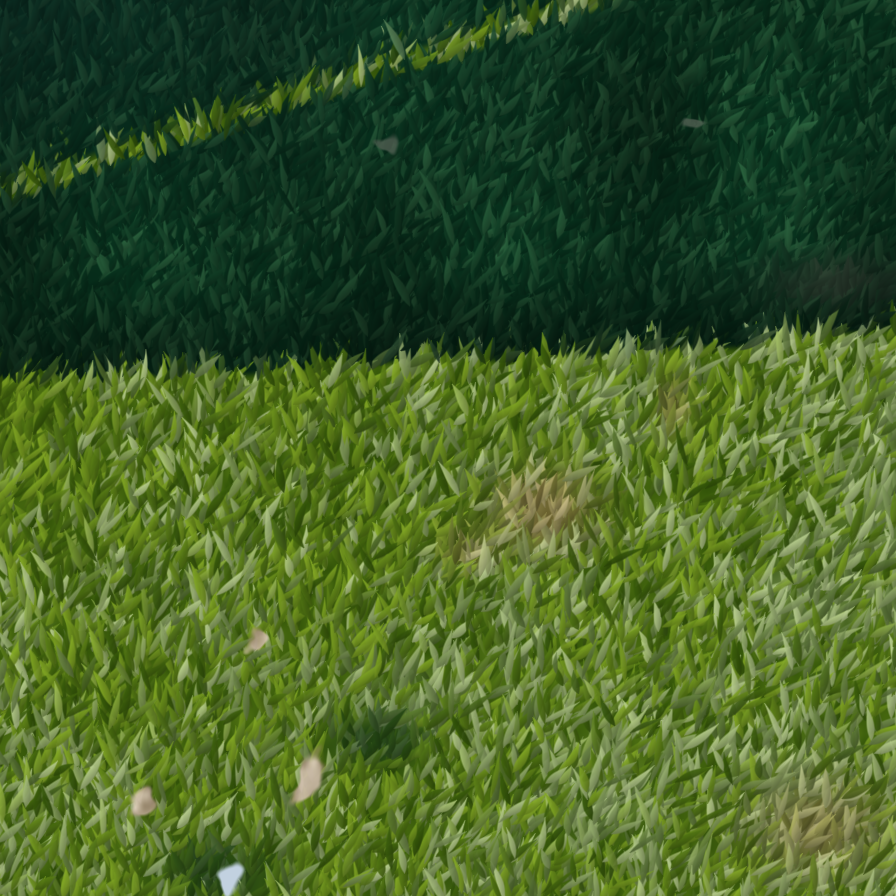
A three.js fragment shader for this texture:

```glsl
varying vec2 vUv;

vec3 hash3(vec3 p) {
  p = fract(p * vec3(0.1031, 0.1030, 0.0973));
  p += dot(p, p.yxz + 33.33);
  return fract((p.xxy + p.yxx) * p.zyx);
}

float noise(vec2 p) {
  vec2 i = floor(p), f = fract(p);
  f = f * f * (3.0 - 2.0 * f);
  float low = mix(hash3(vec3(i, 7.0)).x, hash3(vec3(i + vec2(1, 0), 7.0)).x, f.x);
  float high = mix(hash3(vec3(i + vec2(0, 1), 7.0)).x, hash3(vec3(i + 1.0, 7.0)).x, f.x);
  return mix(low, high, f.y);
}

// 1 in the near lawn and along the slanted strip, 0 in the shade
float sunlight(vec2 p) {
  float lawnEdge = 0.577 + 0.02 * p.x + 0.034 * p.x * p.x + 0.012 * (noise(p * 22.0) - 0.5);
  float lawn = 1.0 - smoothstep(-0.006, 0.006, p.y - lawnEdge);
  float rise = p.y - 0.768 - 0.328 * p.x + 0.008 * (noise(p * 18.0) - 0.5);
  float strip = smoothstep(-0.004, 0.006, rise) * (1.0 - smoothstep(0.016, 0.03, rise));
  return max(lawn, strip * (1.0 - smoothstep(0.66, 0.74, p.x)));
}

float patchAt(vec2 p, vec2 centre, vec2 radius) {
  vec2 d = (p - centre) / radius;
  return exp(-dot(d, d));
}

vec3 grassColor(vec2 root, float tone, float kind) {
  // Sunlit grass turns paler towards the right and the bottom
  float paleness = kind + 0.42 * (root.x - 0.5) + 0.5 * (noise(root * 9.0) - 0.5)
    - 0.12 * smoothstep(0.2, 0.5, root.y);
  vec3 vivid = mix(vec3(0.19, 0.32, 0.03), vec3(0.51, 0.65, 0.14), tone);
  vec3 pale = mix(vec3(0.32, 0.42, 0.19), vec3(0.72, 0.80, 0.56), tone);
  vec3 sunny = mix(vivid, pale, smoothstep(0.36, 0.7, paleness));

  float straw = patchAt(root, vec2(0.605, 0.425), vec2(0.055, 0.04))
    + 0.6 * patchAt(root, vec2(0.52, 0.38), vec2(0.035, 0.02))
    + 0.6 * patchAt(root, vec2(0.75, 0.54), vec2(0.02, 0.03))
    + 0.7 * patchAt(root, vec2(0.91, 0.07), vec2(0.07, 0.05));
  sunny = mix(sunny, mix(vec3(0.42, 0.36, 0.18), vec3(0.78, 0.71, 0.51), tone), min(straw, 0.85));
  float hollow = patchAt(root, vec2(0.42, 0.17), vec2(0.05, 0.025))
    + patchAt(root, vec2(0.24, 0.02), vec2(0.06, 0.03));
  sunny = mix(sunny, vec3(0.09, 0.22, 0.08), min(hollow, 0.7));

  // Shade is cooler at the far left and darkest just above the lawn
  vec3 shade = mix(vec3(0.02, 0.155, 0.09), vec3(0.14, 0.32, 0.20), tone * tone);
  shade *= 0.75 + 0.5 * noise(root * 7.0);
  shade = mix(shade, vec3(0.04, 0.14, 0.13), 0.55 * patchAt(root, vec2(0.0, 1.0), vec2(0.4, 0.17)));
  shade *= 0.72 + 0.28 * smoothstep(0.58, 0.68, root.y - 0.05 * root.x);
  shade = mix(shade, vec3(0.21, 0.24, 0.20), 0.65 * patchAt(root, vec2(0.93, 0.68), vec2(0.08, 0.025)));
  return mix(shade, sunny, sunlight(root));
}

// A small ragged bit of dry leaf, tilted to the right
float fleck(vec2 p, vec2 centre, vec2 radius) {
  vec2 d = p - centre;
  d.x -= 0.35 * d.y;
  d += 0.018 * (vec2(noise(p * 70.0), noise(p * 70.0 + 31.0)) - 0.5);
  return 1.0 - smoothstep(0.65, 1.15, length(d / radius));
}

void main() {
  vec2 p = vUv;
  vec3 color = grassColor(p, 0.35 * noise(p * vec2(90.0, 55.0)), 0.35);

  // Scattered tapered blades, each lit at its root
  for (int layer = 0; layer < 14; layer++) {
    float depth = float(layer);
    vec2 grid = p / 0.034 + vec2(0.37, 0.61) * depth;
    for (int j = -1; j <= 1; j++) {
      for (int i = -1; i <= 1; i++) {
        vec2 cell = floor(grid) + vec2(float(i), float(j));
        vec3 place = hash3(vec3(cell + 50.0, depth + 3.0));
        vec3 look = hash3(vec3(cell + 90.0, depth + 41.0));
        vec2 centre = (cell + place.xy - vec2(0.37, 0.61) * depth) * 0.034;
        float angle = 0.3 + 1.7 * (place.z - 0.5) + 0.25 * (centre.x - 0.5);
        vec2 along = vec2(sin(angle), cos(angle));
        float halfLength = mix(0.012, 0.027, look.z);
        vec2 d = p - centre;
        float t = dot(d, along) / halfLength;
        float side = dot(d, vec2(along.y, -along.x)) + 0.004 * (look.x - 0.5) * t * t;
        float width = mix(0.0026, 0.0048, place.x) * (1.0 - 0.45 * t) * (1.0 - t * t);
        float cover = smoothstep(-0.0013, 0.0013, width - abs(side)) * step(abs(t), 1.0);
        vec3 blade = grassColor(centre - along * halfLength * 0.6, look.x, look.y);
        blade *= 0.93 + 0.13 * t - 28.0 * side;
        color = mix(color, blade, cover * 0.9);
      }
    }
  }

  // Dry leaves in the sun, then in the shade
  float dry = fleck(p, vec2(0.29, 0.29), vec2(0.009, 0.016));
  dry = max(dry, fleck(p, vec2(0.343, 0.13), vec2(0.012, 0.03)));
  dry = max(dry, fleck(p, vec2(0.16, 0.105), vec2(0.016, 0.021)));
  color = mix(color, mix(vec3(0.55, 0.46, 0.37), vec3(0.90, 0.83, 0.77), noise(p * 80.0)), dry * 0.9);
  color = mix(color, vec3(0.76, 0.82, 0.88), fleck(p, vec2(0.257, 0.017), vec2(0.013, 0.018)));
  float dull = max(fleck(p, vec2(0.43, 0.837), vec2(0.011)), fleck(p, vec2(0.775, 0.862), vec2(0.018, 0.008)));
  color = mix(color, vec3(0.33, 0.38, 0.33), dull * 0.75);

  gl_FragColor = vec4(clamp(color, 0.0, 1.0), 1.0);
}
```
